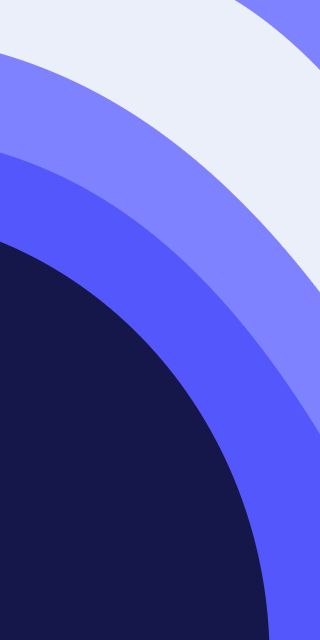
Reproduce this background procedurally as a WebGL 1 fragment shader.

```glsl
precision highp float;

uniform vec2 u_resolution;

// Signed distance above the cubic y = k.x + k.y*x + k.z*x^2 + k.w*x^3
float aboveCurve(vec2 p, vec4 k) {
  float height = k.x + p.x * (k.y + p.x * (k.z + p.x * k.w));
  float slope = k.y + p.x * (2.0 * k.z + 3.0 * k.w * p.x);
  return (p.y - height) / sqrt(1.0 + slope * slope);
}

// Approximate signed distance to an axis-aligned ellipse
float ellipse(vec2 p, vec2 radii) {
  vec2 q = p / radii;
  return (dot(q, q) - 1.0) / (2.0 * length(q / radii) + 1e-4);
}

// Coverage of the positive side, smoothed over one pixel
float cover(float dist, float pixel) {
  return clamp(dist / pixel + 0.5, 0.0, 1.0);
}

void main() {
  // Canvas is 1 wide and 2 high
  vec2 p = gl_FragCoord.xy / u_resolution * vec2(1.0, 2.0);
  float pixel = max(1.0 / u_resolution.x, 2.0 / u_resolution.y);

  vec3 navy = vec3(0.082, 0.086, 0.29);
  vec3 indigo = vec3(0.329, 0.341, 0.984);
  vec3 periwinkle = vec3(0.494, 0.51, 0.996);
  vec3 mist = vec3(0.918, 0.937, 0.98);

  // Sweeping bands, from the lower left outward
  float dome = ellipse(p - vec2(-0.471, -0.0586), vec2(1.3135, 1.3964));
  float innerBand = aboveCurve(p, vec4(1.5234, -0.305, -0.3955, -0.18));
  float outerBand = aboveCurve(p, vec4(1.8333, -0.291, -0.353, -0.103));
  float corner = aboveCurve(p, vec4(2.023, 0.548, -0.79, 0.0));

  vec3 color = mix(navy, indigo, cover(dome, pixel));
  color = mix(color, periwinkle, cover(innerBand, pixel));
  color = mix(color, mist, cover(outerBand, pixel));
  color = mix(color, periwinkle, cover(corner, pixel));

  gl_FragColor = vec4(color, 1.0);
}
```
